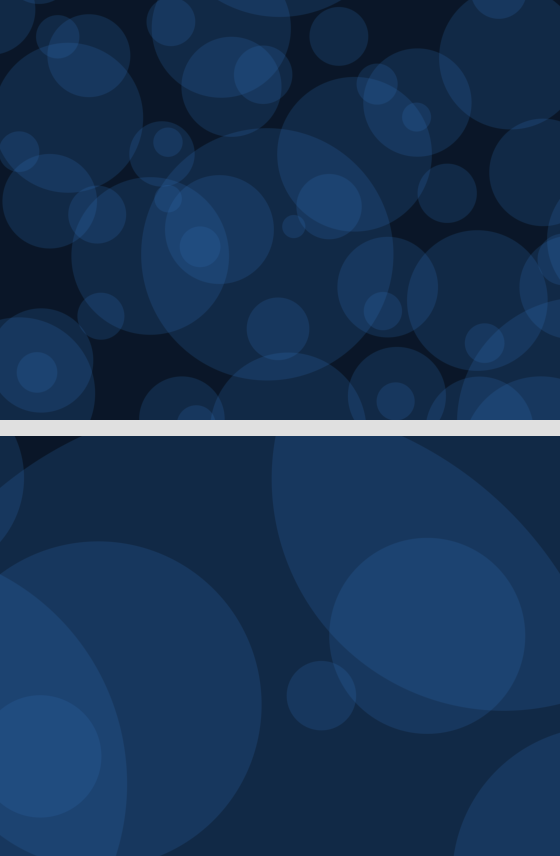
Top, the full canvas; bottom, a detail of the centre.
A WebGL 2 fragment shader for this background:

```glsl
#version 300 es
precision highp float;
// Overlapping translucent blue discs of mixed sizes on a dark navy ground.

uniform vec2 u_resolution;
out vec4 outColor;

const vec3 NAVY = vec3(0.038, 0.088, 0.155);   // bare ground
const vec3 GLOW = vec3(0.18, 0.43, 0.72);      // tint of every disc
const float DISC_ALPHA = 0.21;
const float GRID_TURN = 0.73;                  // rotation between size classes, radians
const float SEED = 17.0;

// Size classes, in canvas heights: cell size, smallest radius, largest radius, jitter
const int CLASS_COUNT = 5;
const vec4 SIZE_CLASS[CLASS_COUNT] = vec4[](
    vec4(0.91, 0.250, 0.305, 0.190),
    vec4(0.47, 0.155, 0.200, 0.105),
    vec4(0.37, 0.092, 0.132, 0.105),
    vec4(0.28, 0.045, 0.082, 0.090),
    vec4(0.45, 0.020, 0.036, 0.190)
);

// Three random values in 0..1 for one grid cell
vec3 hash3(vec2 cell) {
    vec3 p = fract(cell.xyx * vec3(0.1031, 0.1030, 0.0973));
    p += dot(p, p.yxz + 33.33);
    return fract((p.xxy + p.yzz) * p.zyx);
}

mat2 rotation(float angle) {
    float c = cos(angle), s = sin(angle);
    return mat2(c, s, -s, c);
}

// Share of the ground left visible through one class of scattered discs
float discTransmittance(vec2 point, vec4 sizeClass, float seed, float pixel) {
    float cellSize = sizeClass.x;
    vec2 homeCell = floor(point / cellSize);
    float transmittance = 1.0;
    for (int y = -1; y <= 1; y++) {
        for (int x = -1; x <= 1; x++) {
            vec2 cell = homeCell + vec2(x, y);
            vec3 random = hash3(cell + seed);
            vec2 center = (cell + 0.5) * cellSize + (random.xy * 2.0 - 1.0) * sizeClass.w;
            float radius = mix(sizeClass.y, sizeClass.z, random.z);
            float edge = length(point - center) - radius;
            float coverage = 1.0 - smoothstep(-pixel, pixel, edge);
            transmittance *= 1.0 - DISC_ALPHA * coverage;
        }
    }
    return transmittance;
}

void main() {
    float pixel = 1.0 / u_resolution.y;
    vec2 point = gl_FragCoord.xy * pixel;

    // Each class has its own turned and shifted grid
    float transmittance = 1.0;
    for (int i = 0; i < CLASS_COUNT; i++) {
        float index = float(i);
        vec2 turned = rotation(index * GRID_TURN + 0.3) * point + index * vec2(0.37, 0.61);
        transmittance *= discTransmittance(turned, SIZE_CLASS[i], SEED * (index + 1.0), 0.8 * pixel);
    }

    outColor = vec4(mix(GLOW, NAVY, transmittance), 1.0);
}
```
